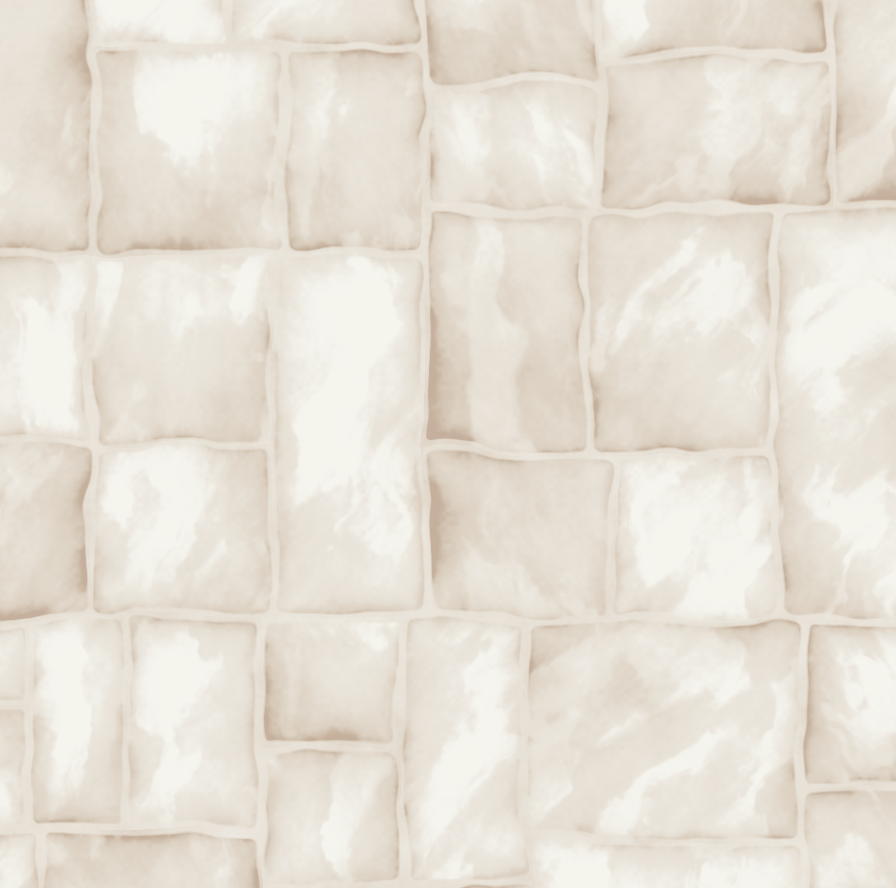
This texture is drawn by a WebGL 2 fragment shader. Its source:

```glsl
#version 300 es
precision highp float;
uniform vec2 u_resolution;
out vec4 fragColor;

float hash(vec2 p) {
    return fract(sin(dot(p, vec2(127.1, 311.7))) * 43758.5453);
}

float noise(vec2 p) {
    vec2 i = floor(p), f = fract(p);
    f = f * f * (3.0 - 2.0 * f);
    return mix(mix(hash(i), hash(i + vec2(1, 0)), f.x),
               mix(hash(i + vec2(0, 1)), hash(i + vec2(1, 1)), f.x), f.y);
}

float fbm(vec2 p) {
    float sum = 0.0, amp = 0.5;
    for (int i = 0; i < 5; i++) {
        sum += amp * noise(p);
        p = mat2(0.8, 0.6, -0.6, 0.8) * p * 2.03 + 7.3;
        amp *= 0.5;
    }
    return sum / 0.97;
}

mat2 rotation(float a) {
    return mat2(cos(a), sin(a), -sin(a), cos(a));
}

// Split a large rectangle repeatedly; lo and hi become the block holding p
void findBlock(vec2 p, out vec2 lo, out vec2 hi) {
    lo = vec2(-0.15, -0.2);
    hi = vec2(1.25, 1.15);
    for (int level = 0; level < 6; level++) {
        vec2 size = hi - lo;
        vec2 seed = lo * 3.1 + hi * 5.7 + float(level);
        bool small = max(size.x, size.y) < 0.2 || size.x * size.y < 0.03;
        if (small || (level > 3 && hash(seed + 4.0) < 0.28)) break;
        float cut = mix(0.37, 0.63, hash(seed));
        if (size.x > size.y * mix(0.75, 1.3, hash(seed + 9.0))) {
            float x = lo.x + size.x * cut;
            if (p.x < x) hi.x = x; else lo.x = x;
        } else {
            float y = lo.y + size.y * cut;
            if (p.y < y) hi.y = y; else lo.y = y;
        }
    }
}

// Distance inward from the edge of a rounded rectangle
float insetDistance(vec2 p, vec2 lo, vec2 hi, float radius) {
    vec2 q = abs(p - 0.5 * (lo + hi)) - 0.5 * (hi - lo) + radius;
    return radius - length(max(q, 0.0)) - min(max(q.x, q.y), 0.0);
}

// Brown stain through beige to chalk white
vec3 plaster(float tone) {
    vec3 c = mix(vec3(0.77, 0.69, 0.61), vec3(0.86, 0.815, 0.755), smoothstep(0.0, 0.33, tone));
    c = mix(c, vec3(0.91, 0.885, 0.845), smoothstep(0.25, 0.66, tone));
    return mix(c, vec3(0.96, 0.96, 0.935), smoothstep(0.6, 1.0, tone));
}

void main() {
    vec2 p = gl_FragCoord.xy / u_resolution.y;

    // Hand-drawn wobble of the joints
    vec2 wobble = 0.014 * (vec2(noise(p * 10.0), noise(p * 10.0 + 40.0)) - 0.5)
                + 0.007 * (vec2(noise(p * 32.0 + 11.0), noise(p * 32.0 + 73.0)) - 0.5);
    vec2 lo, hi;
    findBlock(p + wobble, lo, hi);
    float d = insetDistance(p + wobble, lo, hi, 0.012);
    float id = hash(lo * 7.0 + hi * 13.0);
    vec2 local = p + id * 37.0;

    // Clouded paint, with dry strokes at a different slant on each block
    float tone = 0.70 + 0.22 * (id - 0.5) + 0.95 * (fbm(local * 6.0) - 0.5);
    vec2 stroke = rotation((fract(id * 91.0) - 0.5) * 1.4) * local;
    float brush = fbm(stroke * vec2(19.0, 7.0) + 2.0 * fbm(local * 8.0));
    tone += 0.27 * smoothstep(0.48, 0.64, brush);
    tone += 0.16 * (fbm(stroke * vec2(75.0, 28.0)) - 0.5);

    // Broad and narrow stains gathering along the edges
    float mottle = fbm(local * 24.0);
    float joint = 0.0048 + 0.004 * (noise(p * 26.0 + 5.0) - 0.5);
    float inner = max(d - joint + 0.012 * (mottle - 0.5), 0.0);
    tone -= 0.36 * exp(-inner / 0.027) * (0.3 + 1.2 * fbm(local * 11.0 + 19.0));
    tone -= 0.36 * exp(-max(d - joint, 0.0) / 0.007) * smoothstep(0.35, 0.65, mottle);

    // Pale mortar, worn away in places
    float mortar = 1.0 - smoothstep(joint - 0.0018, joint + 0.0022, d);
    float mortarTone = 0.66 + 0.4 * (fbm(p * 22.0) - 0.5);
    tone = mix(tone, mortarTone, mortar * mix(0.65, 1.0, noise(p * 15.0 + 60.0)));

    // Fine canvas grain
    tone += 0.07 * (noise(p * 190.0) - 0.5);
    fragColor = vec4(plaster(clamp(tone, 0.0, 1.0)), 1.0);
}
```
